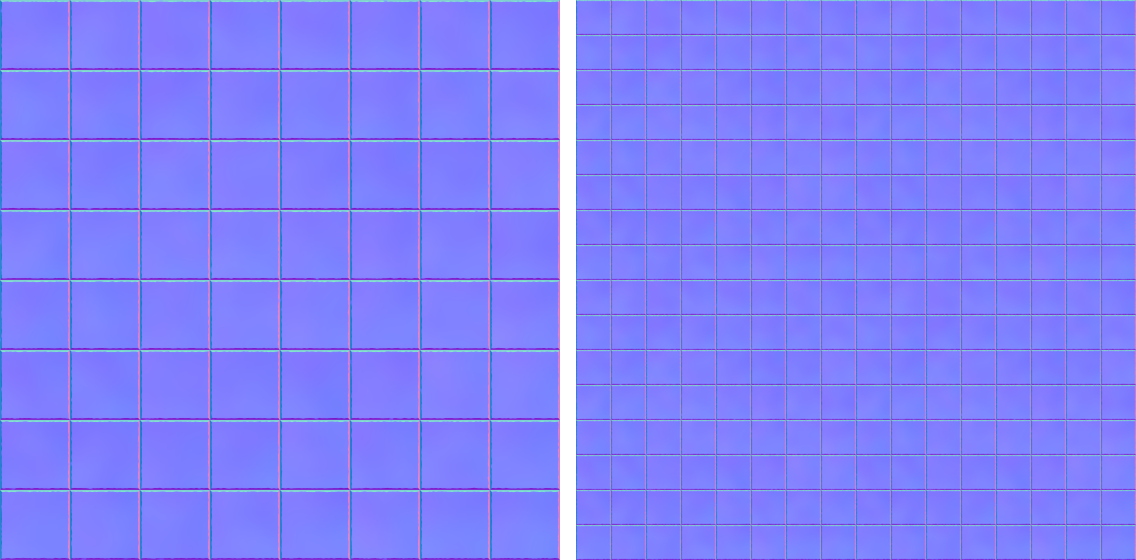
Left, the tile; right, the same tile 2 across and 2 down.
A WebGL 1 fragment shader for this texture map:

```glsl
precision highp float;
// Tangent-space normal map of an 8 by 8 grid of square tiles with narrow worn grooves.

uniform vec2 u_resolution;

#define TILES 8.0          // tiles across and down
#define FLOOR_WIDTH 0.004  // half width of the groove floor, in tiles
#define BEVEL_WIDTH 0.023  // distance from groove centre to tile face, in tiles
#define BEVEL_SLOPE 1.75   // steepness of the groove sides
#define LIP_SLOPE 0.14     // soft rounding beside the groove
#define LIP_WIDTH 0.022    // falloff of that rounding, in tiles
#define DISH_SLOPE 0.045   // hollow of each tile face
#define WARP_SLOPE 0.09    // uneven surface of each tile face
#define TILT_SLOPE 0.025   // random lean of each tile
#define WEAR_CELLS 160.0   // wear noise cells across, even whole number
#define WEAR_AMOUNT 0.45   // raggedness of the groove edges
#define SAMPLES 4          // antialiasing samples per axis

vec2 hash2(vec2 p) {
  vec2 h = vec2(dot(p, vec2(127.1, 311.7)), dot(p, vec2(269.5, 183.3)));
  return fract(sin(h) * 43758.55) * 2.0 - 1.0;
}

float cornerGradient(vec2 cell, vec2 offset, float period) {
  return dot(hash2(mod(cell, period)), offset);
}

// Gradient noise that wraps after a whole number of cells.
float gradientNoise(vec2 p, float period) {
  vec2 i = floor(p);
  vec2 f = p - i;
  vec2 u = f * f * f * (f * (f * 6.0 - 15.0) + 10.0);
  vec2 e = vec2(1.0, 0.0);
  float low = mix(cornerGradient(i, f, period),
                  cornerGradient(i + e.xy, f - e.xy, period), u.x);
  float high = mix(cornerGradient(i + e.yx, f - e.yx, period),
                   cornerGradient(i + e.xx, f - e.xx, period), u.x);
  return mix(low, high, u.y);
}

// Gentle slope of a tile face: dish, individual lean and warp.
vec2 faceSlope(vec2 grid) {
  vec2 id = mod(floor(grid), TILES);
  vec2 local = fract(grid) - 0.5;
  vec2 seed = hash2(id + 3.0);
  vec2 p = local * 1.7 + id * 5.0 + seed * 2.0 + 20.0;
  vec2 warp = vec2(gradientNoise(p, 128.0), gradientNoise(p + 61.3, 128.0));
  return -DISH_SLOPE * local * 2.0 + WARP_SLOPE * warp + TILT_SLOPE * seed;
}

// Outward slope of the tile edges, mitred where grooves cross.
vec2 edgeSlope(vec2 grid, float wear, float chip) {
  vec2 q = fract(grid + 0.5) - 0.5;
  vec2 a = abs(q);
  float d = min(a.x, a.y);
  vec2 outward = a.x < a.y ? vec2(-sign(q.x), 0.0) : vec2(0.0, -sign(q.y));
  float width = BEVEL_WIDTH * (1.0 + WEAR_AMOUNT * wear);
  float bevel = 1.0 - smoothstep(width * 0.75, width * 1.25, d);
  float slope = BEVEL_SLOPE * bevel * (1.0 - 0.6 * chip);
  slope += LIP_SLOPE * exp(-d / LIP_WIDTH);
  return outward * slope * smoothstep(FLOOR_WIDTH * 0.5, FLOOR_WIDTH * 1.5, d);
}

void main() {
  vec2 uv = gl_FragCoord.xy / u_resolution;
  vec2 face = faceSlope(uv * TILES);

  // Fine raggedness and sparse chips along the grooves
  float wear = gradientNoise(uv * WEAR_CELLS, WEAR_CELLS);
  float chipNoise = gradientNoise(uv * WEAR_CELLS * 0.5 + 0.37, WEAR_CELLS * 0.5);
  float chip = smoothstep(0.22, 0.5, chipNoise);

  // Average the normals over the pixel
  vec3 normal = vec3(0.0);
  for (int y = 0; y < SAMPLES; y++) {
    for (int x = 0; x < SAMPLES; x++) {
      vec2 jitter = (vec2(float(x), float(y)) + 0.5) / float(SAMPLES) - 0.5;
      vec2 grid = (gl_FragCoord.xy + jitter) / u_resolution * TILES;
      normal += normalize(vec3(face + edgeSlope(grid, wear, chip), 1.0));
    }
  }
  normal /= float(SAMPLES * SAMPLES);

  gl_FragColor = vec4(normal * 0.5 + 0.5, 1.0);
}
```
